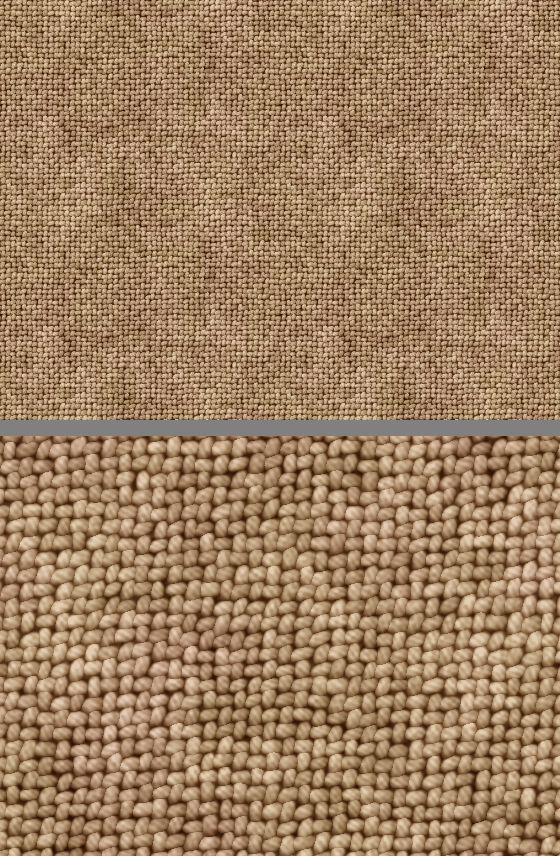
Top, the full canvas; bottom, a detail of the centre.
A WebGL 1 fragment shader for this texture:

```glsl
precision highp float;
uniform vec2 u_resolution;

const vec2 THREADS = vec2(104.0, 80.0);  // threads across and up the canvas
const vec2 PERIOD = vec2(52.0, 40.0);    // threads before the wear repeats
const vec3 GAP = vec3(0.18, 0.065, 0.005);
const vec3 STRAW = vec3(0.86, 0.76, 0.65);
const vec3 MIDTONE_SHIFT = vec3(0.0, -0.11, -0.28);

float hash(vec2 p, float seed) {
  vec3 q = fract(vec3(p.xyx + seed * 7.31) * vec3(0.1031, 0.1030, 0.0973));
  q += dot(q, q.yzx + 33.33);
  return fract((q.x + q.y) * q.z);
}

// Value noise that wraps after a whole number of lattice steps
float wrapNoise(vec2 p, vec2 period, float seed) {
  vec2 i = floor(p);
  vec2 f = fract(p);
  f = f * f * (3.0 - 2.0 * f);
  vec2 lo = mod(i, period);
  vec2 hi = mod(i + 1.0, period);
  return mix(mix(hash(lo, seed), hash(vec2(hi.x, lo.y), seed), f.x),
             mix(hash(vec2(lo.x, hi.y), seed), hash(hi, seed), f.x), f.y);
}

// Noise over the cloth, centred on zero, with a grain size in threads
float clothNoise(vec2 p, vec2 grain, float seed) {
  return wrapNoise(p / grain, floor(PERIOD / grain + 0.5), seed) - 0.5;
}

vec2 rotate(vec2 p, float angle) {
  float c = cos(angle);
  float s = sin(angle);
  return vec2(c * p.x - s * p.y, s * p.x + c * p.y);
}

// One raised thread: x is height, y is brightness from light and yarn tone
vec2 threadBump(vec2 d, vec2 cell, vec2 period) {
  vec2 id = mod(cell, period);
  d -= 0.20 * (vec2(hash(id, 1.0), hash(id, 2.0)) - 0.5);
  float light = dot(d, vec2(-0.26, 0.36));
  float tone = 0.16 * (hash(id, 3.0) - 0.5);
  float isWarp = mod(id.x + id.y, 2.0);
  float lean = 0.28 + 0.50 * (hash(id, 4.0) - 0.5);
  vec2 q = rotate(d, mix(-lean, lean, isWarp));
  q = mix(q.yx, q, isWarp);
  q /= vec2(0.46, 0.72) * (0.90 + 0.20 * hash(id, 5.0));
  float twist = 0.05 * sin(9.0 * q.y + 5.0 * q.x);
  return vec2(1.0 - dot(q, q), light + tone + twist);
}

// Highest thread among the neighbouring crossings
vec2 weave(vec2 p, vec2 period) {
  vec2 cell = floor(p);
  vec2 best = vec2(-1.0, 0.0);
  for (int y = -1; y <= 1; y++) {
    for (int x = -1; x <= 1; x++) {
      vec2 c = cell + vec2(float(x), float(y));
      vec2 bump = threadBump(p - c - 0.5, c, period);
      if (bump.x > best.x) best = bump;
    }
  }
  return best;
}

void main() {
  vec2 p = gl_FragCoord.xy / u_resolution * THREADS;

  // Slightly uneven yarn spacing
  vec2 sway = vec2(clothNoise(p, vec2(4.0), 6.0), clothNoise(p, vec2(4.0), 7.0));
  vec2 thread = weave(p + 0.45 * sway, PERIOD);

  // Rounded threads over dark holes
  float body = smoothstep(-0.45, 0.45, thread.x);
  float dome = smoothstep(0.0, 0.95, thread.x);
  float value = 0.11 + 0.45 * body + 0.27 * dome + thread.y * body;

  // Loose fibres, streaked yarns and broad wear
  value += 0.22 * clothNoise(p, vec2(0.25), 8.0);
  value += 0.08 * clothNoise(p, vec2(1.0, 10.0), 9.0);
  value += 0.08 * clothNoise(p, vec2(13.0, 1.0), 10.0);
  value += 0.10 * clothNoise(p, vec2(4.0), 11.0);
  value += 0.09 * clothNoise(p, vec2(13.0, 10.0), 13.0);

  // Warm midtones, drifting between rosy and golden straw
  float t = clamp(value, 0.0, 1.05);
  float hue = clothNoise(p, vec2(4.0), 12.0);
  vec3 color = mix(GAP, STRAW, t) + MIDTONE_SHIFT * t * (1.0 - t);
  color += hue * vec3(0.015, -0.015, 0.025) * body;
  gl_FragColor = vec4(color, 1.0);
}
```
